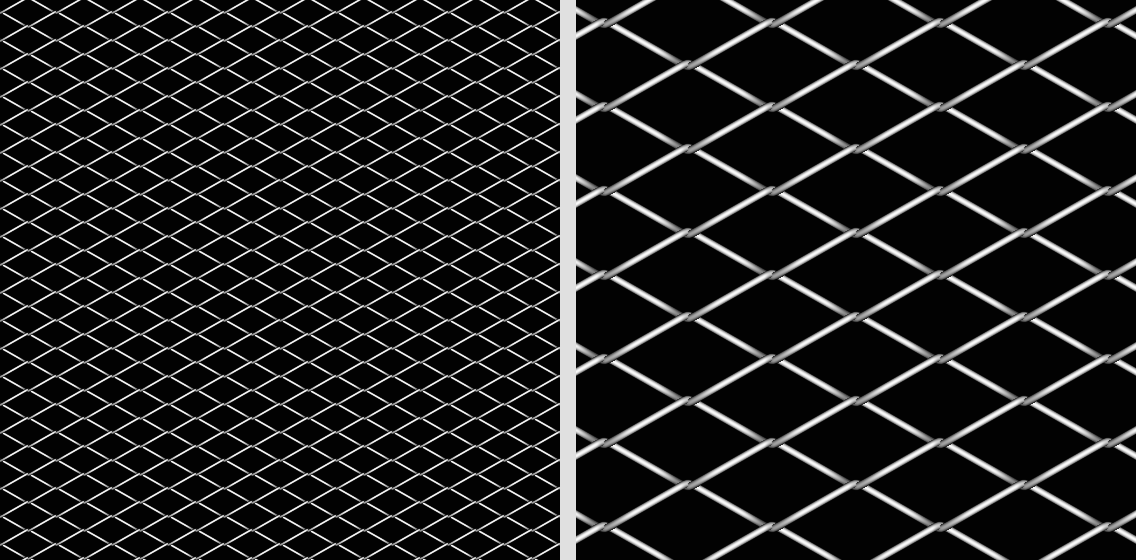
Left: the whole. Right: its middle third, enlarged.
Reproduce this pattern procedurally as a WebGL 2 fragment shader.

```glsl
#version 300 es
precision highp float;
// Chain-link mesh: rows of rounded zigzag wires, each hooked into the next at its bends.
// Each wire is a softened triangle wave shaded as a thin cylinder; rising strands
// pass over falling ones, and strands darken toward their lower bends.

uniform vec2 u_resolution;
out vec4 outColor;

const float TAU = 6.2831853;

// Layout, in canvas units
const float REPEATS_ACROSS = 10.0;
const float WIRE_ROWS = 40.0;         // two rows per vertical repeat
const float KNOT_OFFSET = 0.003;      // height of the lowest row of knots
const float WAVE_SCALE = 0.0091;      // wave height, slightly over half a row
const float BEND_SHARPNESS = 0.996;   // 1.0 gives pointed bends
const float WIRE_RADIUS = 0.0021;

// Shading
const vec3 BACKGROUND = vec3(0.008);
const vec3 WIRE_COLOR = vec3(0.98);
const float EDGE_DARKENING = 0.75;
const float DIM_RISING = 0.66;        // brightness at the lower end of each strand
const float DIM_FALLING = 0.46;
const float BEND_BRIGHTNESS = 0.82;
const float OVERLAP_SHARPNESS = 5.0;

// Returns coverage, brightness and stacking weight of one wire.
vec3 wire(vec2 p, float row, float pixel) {
    float theta = TAU * (p.x * REPEATS_ACROSS + 0.5 * mod(row, 2.0));
    float c = BEND_SHARPNESS * cos(theta);
    float wave = asin(c);
    float height = (row + 0.5) / WIRE_ROWS + WAVE_SCALE * wave;

    // Signed steepness from -1 to 1, then distance across the strand
    float rise = -BEND_SHARPNESS * sin(theta) / sqrt(1.0 - c * c);
    float slope = WAVE_SCALE * TAU * REPEATS_ACROSS * rise;
    float dist = abs(p.y - height) / sqrt(1.0 + slope * slope);
    float coverage = 1.0 - smoothstep(WIRE_RADIUS - 0.6 * pixel,
                                      WIRE_RADIUS + 0.6 * pixel, dist);

    // Cylinder shading, lower-end fade and duller bends
    float q = min(dist / WIRE_RADIUS, 1.0);
    float cylinder = 1.0 - EDGE_DARKENING * q * q;
    float level = wave / asin(BEND_SHARPNESS);
    float lowEnd = 1.0 - smoothstep(-0.95, -0.25, level);
    float dim = mix(DIM_FALLING, DIM_RISING, 0.5 + 0.5 * rise);
    float bend = smoothstep(0.84, 1.0, abs(level));
    float brightness = cylinder * mix(1.0, dim, lowEnd);
    brightness *= mix(1.0, BEND_BRIGHTNESS, bend * (1.0 - lowEnd));

    return vec3(coverage, brightness, exp(OVERLAP_SHARPNESS * rise));
}

void main() {
    vec2 p = gl_FragCoord.xy / u_resolution;
    p.y -= KNOT_OFFSET;
    float pixel = 1.0 / min(u_resolution.x, u_resolution.y);
    float baseRow = floor(p.y * WIRE_ROWS);

    // Blend the nearby wires, the upper strand dominating at each crossing
    float light = 0.0;
    float weightSum = 1e-6;
    float gap = 1.0;
    for (int i = -1; i <= 1; i++) {
        vec3 w = wire(p, baseRow + float(i), pixel);
        float weight = w.x * w.z;
        light += weight * w.y;
        weightSum += weight;
        gap *= 1.0 - w.x;
    }

    vec3 color = mix(BACKGROUND, WIRE_COLOR * light / weightSum, 1.0 - gap);
    outColor = vec4(color, 1.0);
}
```
